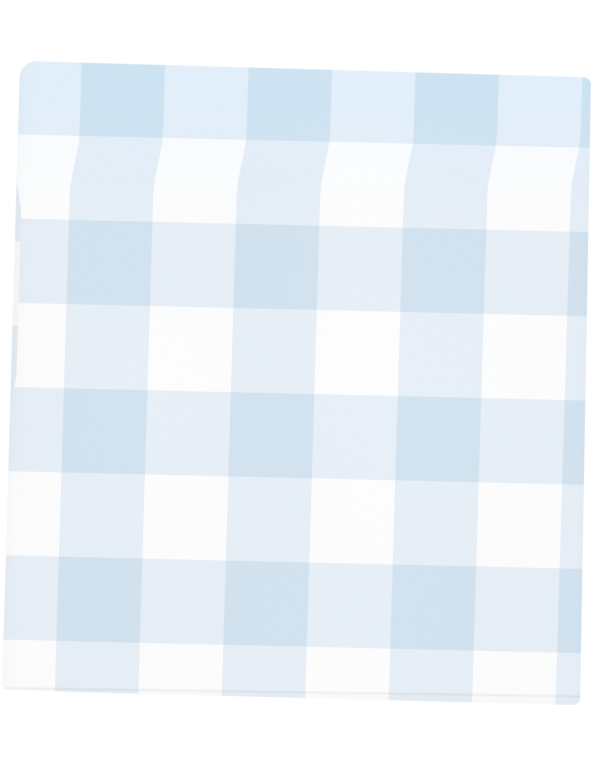
Reproduce this pattern procedurally as a Shadertoy shader.

```glsl
// Folded cloth in pale blue gingham check, lying flat on white.

// Lengths are in canvas heights, y up.
const vec3 PAPER = vec3(1.0);
const vec3 WHITE = vec3(0.988, 0.989, 0.990);
const vec3 LIGHT = vec3(0.902, 0.933, 0.966);
const vec3 DARK = vec3(0.822, 0.889, 0.936);
const vec3 TOP_TINT = vec3(0.985, 1.004, 1.015);

const vec2 PITCH = vec2(0.2175, 0.2194);   // one stripe plus one gap
const vec2 START = vec2(0.0898, 0.6040);   // left and lower edge of one stripe
const vec2 PIVOT = vec2(0.0911, 0.7135);   // point the lean is measured from
const vec2 LEAN = vec2(0.030, 0.0235);     // slope of columns and rows
const float TOP_BEND = 0.0104;             // sideways bend near the top fold
const float CORNER = 0.010;
const float TOP_LEFT_CORNER = 0.022;
const float SOFTNESS = 0.0011;
const float LIP_WIDTH = 0.007;             // back layer showing at the left
const float LIP_SHIFT = 0.080;
const float WEAVE_SCALE = 150.0;
const float WEAVE_DEPTH = 0.006;
const float DRAPE_DEPTH = 0.008;

vec2 hashGradient(vec2 cell) {
    vec2 h = vec2(dot(cell, vec2(127.1, 311.7)), dot(cell, vec2(269.5, 183.3)));
    return 2.0 * fract(sin(h) * 43758.5) - 1.0;
}

float gradientNoise(vec2 p) {
    vec2 i = floor(p), f = fract(p);
    vec2 u = f * f * (3.0 - 2.0 * f);
    vec2 e = vec2(1.0, 0.0);
    float low = mix(dot(hashGradient(i), f), dot(hashGradient(i + e.xy), f - e.xy), u.x);
    float high = mix(dot(hashGradient(i + e.yx), f - e.yx),
                     dot(hashGradient(i + e.xx), f - e.xx), u.x);
    return mix(low, high, u.y);
}

// Coverage of stripes that fill the first half of each pitch.
vec2 stripes(vec2 t, float blur) {
    vec2 d = (0.25 - abs(fract(t + 0.25) - 0.5)) * PITCH;
    return smoothstep(vec2(-blur), vec2(blur), d);
}

// Signed distances to the left, right, top and bottom edges, negative inside.
vec4 clothEdges(vec2 p) {
    return vec4(0.0026 + 0.0286 * (p.y - 0.099) - p.x,
                p.x - 0.7695 - 0.0175 * (p.y - 0.900),
                p.y - 0.9185 + 0.0290 * (p.x - 0.104),
                0.1016 - 0.0262 * p.x - p.y);
}

float clothDistance(vec4 edges, vec2 p) {
    float topLeft = step(0.5, p.y) * step(p.x, 0.3);
    float r = mix(CORNER, TOP_LEFT_CORNER, topLeft);
    vec2 q = max(edges.xz, edges.yw) + r;
    return length(max(q, 0.0)) + min(max(q.x, q.y), 0.0) - r;
}

vec3 gingham(vec2 p, float blur) {
    vec2 q = p;
    q.x -= LEAN.x * (p.y - PIVOT.y) + TOP_BEND * smoothstep(0.745, 0.83, p.y);
    q.y += LEAN.y * (p.x - PIVOT.x);
    vec2 s = stripes((q - START) / PITCH, blur);
    return mix(mix(WHITE, LIGHT, s.x), mix(LIGHT, DARK, s.x), s.y);
}

void mainImage(out vec4 fragColor, in vec2 fragCoord) {
    vec2 p = fragCoord / iResolution.y;
    float blur = max(SOFTNESS, 0.75 / iResolution.y);
    vec4 edges = clothEdges(p);

    // Front layer
    vec3 cloth = gingham(p, blur);

    // Back layer peeking out along the left fold
    float lipSpan = smoothstep(0.46, 0.52, p.y) * (1.0 - smoothstep(0.72, 0.77, p.y));
    float lipEdge = edges.x + LIP_WIDTH * lipSpan;
    float lip = smoothstep(-blur, blur, lipEdge) * step(0.01, lipSpan);
    cloth = mix(cloth, gingham(p - vec2(0.0, LIP_SHIFT), blur) * 0.985, lip);

    // Bluer cast toward the top fold
    cloth *= mix(vec3(1.0), TOP_TINT, smoothstep(0.70, 0.88, p.y));

    // Hem line and the shaded layer below it
    float hem = p.y - (0.104 - 0.0144 * (p.x - 0.026));
    cloth *= 1.0 - 0.045 * exp(-pow(hem / 0.0016, 2.0));
    cloth *= 1.0 - 0.012 * (1.0 - smoothstep(-blur, blur, hem));

    // Soft shading at the rounded left and right folds
    cloth *= 1.0 - 0.020 * exp(edges.x / 0.010) - 0.012 * exp(edges.y / 0.006);

    // Gentle drape and fine weave
    cloth += DRAPE_DEPTH * gradientNoise(p * vec2(5.0, 3.0));
    cloth += WEAVE_DEPTH * gradientNoise(p * WEAVE_SCALE);

    float inside = 1.0 - smoothstep(-blur, blur, clothDistance(edges, p));
    fragColor = vec4(mix(PAPER, clamp(cloth, 0.0, 1.0), inside), 1.0);
}
```
